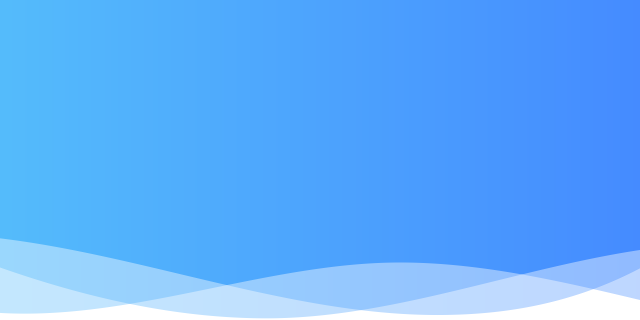
This background is drawn by a WebGL 2 fragment shader. Its source:

```glsl
#version 300 es
precision highp float;
// Blue horizontal gradient with three translucent white waves along the bottom.

uniform vec2 u_resolution;
out vec4 fragColor;

const float ASPECT = 2.0;
const vec3 SKY_LEFT = vec3(0.330, 0.735, 0.985);
const vec3 SKY_RIGHT = vec3(0.270, 0.545, 1.000);
const vec3 FOAM = vec3(1.0);

// Cubic Hermite curve; each end is (x, height, slope).
float hermite(vec3 a, vec3 b, float x) {
    float span = b.x - a.x;
    float t = clamp((x - a.x) / span, 0.0, 1.0);
    float s = 1.0 - t;
    float heights = a.y * (1.0 + 2.0 * t) * s * s + b.y * t * t * (3.0 - 2.0 * t);
    float slopes = a.z * t * s * s - b.z * t * t * s;
    return heights + span * slopes;
}

// Wave through a left end, a level turning point and a right end.
// Ends are (height, slope); the turn is (x, height).
float waveHeight(vec2 left, vec2 turn, vec2 right, float x) {
    vec3 middle = vec3(turn, 0.0);
    return x < turn.x
        ? hermite(vec3(0.0, left), middle, x)
        : hermite(middle, vec3(ASPECT, right), x);
}

// Smooth coverage of the area below a curve.
float below(float height, float y, float pixel) {
    return clamp((height - y) / pixel + 0.5, 0.0, 1.0);
}

// Opacity of one, two or three overlapping waves.
float foamOpacity(float layers) {
    return 0.41 * min(layers, 1.0)
         + 0.24 * clamp(layers - 1.0, 0.0, 1.0)
         + 0.35 * clamp(layers - 2.0, 0.0, 1.0);
}

void main() {
    vec2 uv = gl_FragCoord.xy / u_resolution;
    vec2 p = uv * vec2(ASPECT, 1.0);
    float pixel = 1.0 / u_resolution.y;

    // Background gradient
    vec3 color = mix(SKY_LEFT, SKY_RIGHT, uv.x);

    // Wave outlines
    float falling = waveHeight(vec2(0.2552, -0.12), vec2(1.367, 0.0156), vec2(0.1615, 0.525), p.x);
    float hill = waveHeight(vec2(0.0221, -0.058), vec2(1.25, 0.1797), vec2(0.0625, -0.238), p.x);
    float valley = waveHeight(vec2(0.1641, -0.35), vec2(0.8333, 0.0052), vec2(0.2188, 0.15), p.x);

    // Overlapping foam, opaque where all waves meet
    float layers = below(falling, p.y, pixel) + below(hill, p.y, pixel) + below(valley, p.y, pixel);
    color = mix(color, FOAM, foamOpacity(layers));

    fragColor = vec4(color, 1.0);
}
```
